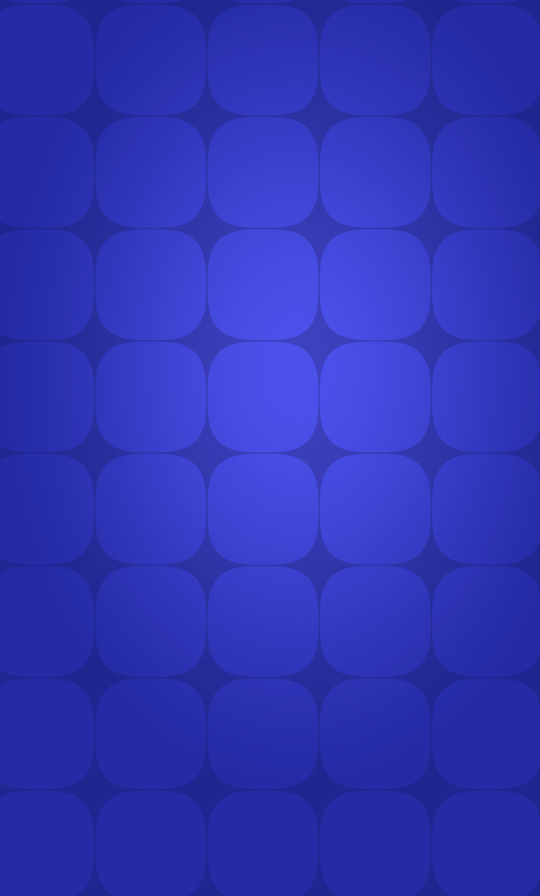
Reproduce this pattern procedurally as a Shadertoy shader.

```glsl
// Grid of soft blue squircle tiles on a darker ground, lit by one oval glow.

// Lengths are fractions of the canvas height.
const float PITCH = 0.1253;                  // tile spacing
const vec2 GRID_ORIGIN = vec2(0.1056, 0.1184); // a point where seams cross
const float TILE_RADIUS = 0.0619;            // half width of a tile
const float SQUARENESS = 3.1;                // superellipse exponent

const vec2 GLOW_CENTER = vec2(0.332, 0.590);
const vec2 GLOW_RADIUS = vec2(0.300, 0.430);
const float GLOW_ROUNDING = 0.10;            // softens the peak of the glow

const vec3 TILE_DARK = vec3(0.143, 0.168, 0.645);
const vec3 TILE_LIT = vec3(0.300, 0.318, 0.925);
const vec3 GROUND_DARK = vec3(0.124, 0.148, 0.560);
const vec3 GROUND_LIT = vec3(0.245, 0.255, 0.745);

// Approximate signed distance to a superellipse
float squircle(vec2 p, float radius) {
    vec2 q = pow(abs(p) / radius, vec2(SQUARENESS));
    return radius * (pow(q.x + q.y, 1.0 / SQUARENESS) - 1.0);
}

// Oval falloff: 1 near the centre, 0 outside
float glow(vec2 p) {
    vec2 q = (p - GLOW_CENTER) / GLOW_RADIUS;
    float dist = sqrt(dot(q, q) + GLOW_ROUNDING * GLOW_ROUNDING);
    float t = clamp(1.0 + GLOW_ROUNDING - dist, 0.0, 1.0);
    return mix(t, smoothstep(0.0, 1.0, t), 0.5);
}

void mainImage(out vec4 fragColor, in vec2 fragCoord) {
    vec2 p = fragCoord / iResolution.y;
    float pixel = 1.0 / iResolution.y;

    // Repeating tile mask
    vec2 cell = (fract((p - GRID_ORIGIN) / PITCH) - 0.5) * PITCH;
    float d = squircle(cell, TILE_RADIUS);
    float tile = 1.0 - smoothstep(-0.7 * pixel, 0.7 * pixel, d);

    // Light both layers with the same glow
    float light = glow(p);
    vec3 ground = mix(GROUND_DARK, GROUND_LIT, light);
    vec3 face = mix(TILE_DARK, TILE_LIT, light);

    fragColor = vec4(mix(ground, face, tile), 1.0);
}
```
